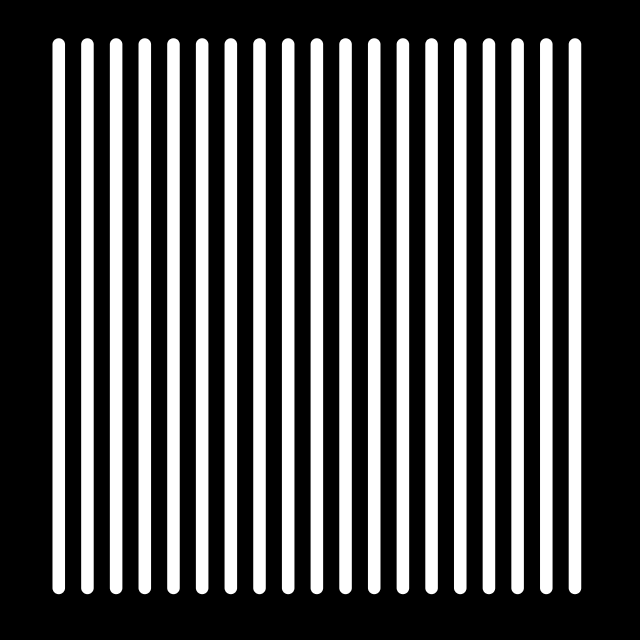
This pattern is drawn by a Shadertoy shader. Its source:

```glsl
// Draws nineteen white vertical bars with rounded ends, centred on a black tile.

const float BAR_COUNT = 19.0;
const float BAR_SPACING = 0.04481;
const float BAR_RADIUS = 0.0098;
const float BAR_HALF_HEIGHT = 0.4343;
const vec2 GROUP_CENTER = vec2(0.4951, 0.5059);
const vec3 BACKGROUND = vec3(0.0);
const vec3 BAR_COLOR = vec3(1.0);

// Signed distance to an upright capsule centred at the origin.
float capsuleDistance(vec2 p, float halfHeight, float radius) {
    p.y -= clamp(p.y, radius - halfHeight, halfHeight - radius);
    return length(p) - radius;
}

// Folds x into the nearest of a limited row of evenly spaced cells.
float repeatLimited(float x, float spacing, float count) {
    float reach = 0.5 * (count - 1.0);
    return x - spacing * clamp(round(x / spacing), -reach, reach);
}

// Antialiased coverage of the inside of a shape.
float coverage(float distanceToEdge, float pixelSize) {
    return clamp(0.5 - distanceToEdge / pixelSize, 0.0, 1.0);
}

void mainImage(out vec4 fragColor, in vec2 fragCoord) {
    // Wrapped canvas coordinates, measured from the middle of the group
    vec2 p = fract(fragCoord / iResolution.xy) - GROUP_CENTER;
    float pixelSize = 1.0 / min(iResolution.x, iResolution.y);

    // Row of bars
    p.x = repeatLimited(p.x, BAR_SPACING, BAR_COUNT);
    float bar = capsuleDistance(p, BAR_HALF_HEIGHT, BAR_RADIUS);

    fragColor = vec4(mix(BACKGROUND, BAR_COLOR, coverage(bar, pixelSize)), 1.0);
}
```
